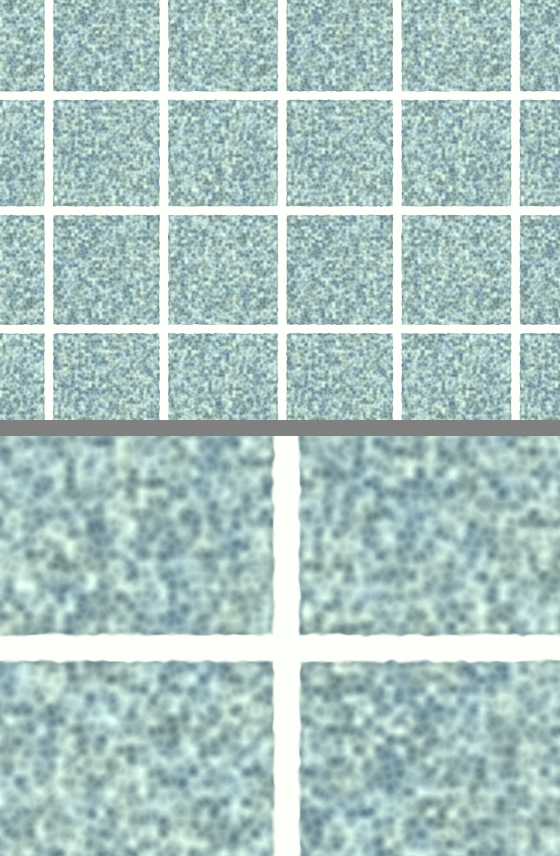
Top, the full canvas; bottom, a detail of the centre.
A Shadertoy shader for this texture:

```glsl
// Square speckled blue-green stone tiles divided by broad off-white grout.
#define ROWS 3.6
#define ORIGIN vec2(0.419, -0.206)
#define SPLIT 0.986
#define GROUT_WIDTH 0.076
#define EDGE_WEAR 0.010
#define GRAIN_SCALE 34.0
#define FLECK_SCALE 29.0
#define CONTRAST 1.4
#define STONE_DARK vec3(0.435, 0.55, 0.575)
#define STONE_LIGHT vec3(0.865, 0.98, 0.935)
#define GROUT_COLOR vec3(0.99, 1.0, 0.98)

vec2 hash2(vec2 p) {
    vec3 h = fract(p.xyx * vec3(0.1031, 0.1030, 0.0973));
    h += dot(h, h.yzx + 33.33);
    return fract((h.xx + h.yz) * h.zy);
}

float valueNoise(vec2 p) {
    vec2 cell = floor(p);
    vec2 f = fract(p);
    f = f * f * (3.0 - 2.0 * f);
    float low = mix(hash2(cell).x, hash2(cell + vec2(1, 0)).x, f.x);
    float high = mix(hash2(cell + vec2(0, 1)).x, hash2(cell + vec2(1, 1)).x, f.x);
    return mix(low, high, f.y);
}

// Distance to the nearest scattered point
float cellularNoise(vec2 p) {
    vec2 cell = floor(p);
    float nearest = 2.0;
    for (int y = -1; y <= 1; y++) {
        for (int x = -1; x <= 1; x++) {
            vec2 neighbour = cell + vec2(x, y);
            nearest = min(nearest, length(neighbour + hash2(neighbour) - p));
        }
    }
    return nearest;
}

vec3 stone(vec2 p) {
    float grain = valueNoise(p * GRAIN_SCALE + 7.0);
    float fleck = cellularNoise(p * FLECK_SCALE + 19.0);
    float tone = 0.5 + CONTRAST * (mix(grain, fleck, 0.4) - 0.5);
    vec3 color = mix(STONE_DARK, STONE_LIGHT, clamp(tone, -0.1, 1.1));

    // Faint warm and cool mineral patches
    float mineral = valueNoise(p * 13.0 + 41.0) - 0.5;
    return color + mineral * vec3(0.05, 0.02, -0.04);
}

void mainImage(out vec4 fragColor, in vec2 fragCoord) {
    float pixel = ROWS / iResolution.y;
    vec2 p = fragCoord * pixel - ORIGIN;

    // A block of two by two slightly unequal tiles repeats
    vec2 block = mod(p, 2.0);
    vec2 toLine = min(min(block, 2.0 - block), abs(block - SPLIT));

    // Distance inside the tile, with a slightly ragged edge
    float wear = EDGE_WEAR * (valueNoise(block * 40.0 + 3.0) - 0.5);
    float inside = min(toLine.x, toLine.y) - 0.5 * GROUT_WIDTH + wear;
    float softness = max(0.005, 0.75 * pixel);
    float tileMask = smoothstep(-softness, softness, inside);

    // Thin shaded rim beside the grout
    float rim = 1.0 - smoothstep(0.005, 0.02, inside);
    vec3 color = stone(block) * (1.0 - 0.07 * rim);
    fragColor = vec4(mix(GROUT_COLOR, color, tileMask), 1.0);
}
```
